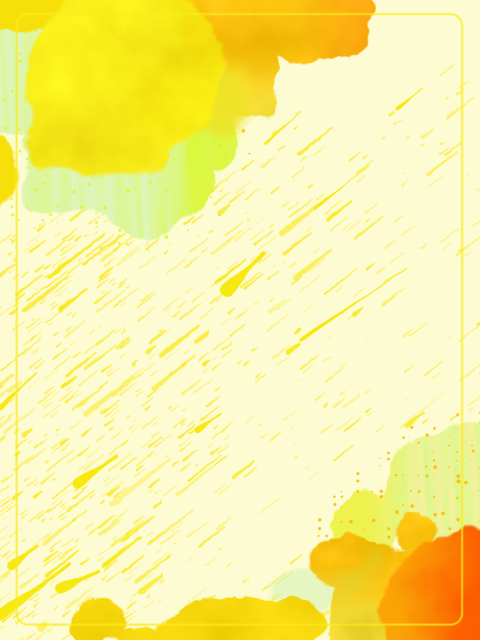
Write a Shadertoy shader that draws this background.

```glsl
// Yellow and orange watercolour washes in two corners, slanted paint flecks and a thin rounded frame.

vec3 hash3(vec2 cell) {
    vec3 h = fract(cell.xyx * vec3(0.1031, 0.1030, 0.0973));
    h += dot(h, h.yxz + 33.33);
    return fract((h.xxy + h.yzz) * h.zyx);
}

float noise(vec2 p) {
    vec2 i = floor(p), f = fract(p);
    f = f * f * (3.0 - 2.0 * f);
    return mix(mix(hash3(i).x, hash3(i + vec2(1, 0)).x, f.x),
               mix(hash3(i + vec2(0, 1)).x, hash3(i + 1.0).x, f.x), f.y);
}

float fbm(vec2 p) {
    float sum = 0.0, amp = 0.5;
    for (int i = 0; i < 5; i++) {
        sum += amp * noise(p);
        p = p * 2.03 + 17.1;
        amp *= 0.5;
    }
    return sum;
}

float ellipse(vec2 p, vec2 c, vec2 r) {
    return (length((p - c) / r) - 1.0) * min(r.x, r.y);
}

float box(vec2 p, vec2 c, vec2 halfSize, float radius) {
    vec2 q = abs(p - c) - halfSize + radius;
    return length(max(q, 0.0)) + min(max(q.x, q.y), 0.0) - radius;
}

// Capsule that narrows towards b
float drop(vec2 p, vec2 a, vec2 b, float r) {
    vec2 ab = b - a;
    float t = clamp(dot(p - a, ab) / dot(ab, ab), 0.0, 1.0);
    return length(p - a - ab * t) - r * mix(1.0, 0.3, smoothstep(0.0, 0.7, t));
}

float fill(float d, float soft) {
    float w = soft + 0.8 / iResolution.y;
    return 1.0 - smoothstep(-w, w, d);
}

// Chance of a fleck: dense at the lower left, sparse at the right
float fleckDensity(vec2 p) {
    float d = mix(0.5, 0.12, smoothstep(0.05, 0.6, p.x));
    d *= 1.0 - smoothstep(0.58, 0.68, p.y - 0.35 * p.x);
    return d * mix(1.0, 0.35, smoothstep(0.2, 0.35, p.x) * (1.0 - smoothstep(0.25, 0.36, p.y)));
}

void mainImage(out vec4 fragColor, in vec2 fragCoord) {
    vec2 p = fragCoord / iResolution.xy * vec2(0.75, 1.0);
    vec3 yellow = vec3(0.97, 0.91, 0.06), amber = vec3(0.98, 0.76, 0.05);
    vec3 mint = vec3(0.87, 0.96, 0.73), lime = vec3(0.86, 0.97, 0.25);
    vec3 col = vec3(0.992, 0.984, 0.825);

    // Ragged edges and pigment grain
    vec2 w = p + 0.035 * (vec2(fbm(p * 22.0), fbm(p * 22.0 + 50.0)) - 0.48);
    float grain = fbm(p * 14.0 + 9.0) - 0.48;

    // Slanted flecks in three sizes
    vec2 along = vec2(0.788, 0.616);
    vec2 q = vec2(dot(p, along), dot(p, vec2(-along.y, along.x)));
    for (int i = 0; i < 3; i++) {
        vec2 size = vec2(0.14, 0.017) * pow(0.58, float(i));
        vec2 g = q / size + 40.0 * float(i + 1);
        g.x += hash3(vec2(floor(g.y), 7.0)).x;
        vec3 h = hash3(floor(g));
        vec2 local = (fract(g) - 0.5) * size;
        float len = size.x * (0.05 + 0.36 * h.x * h.x);
        local.x -= (h.y - 0.5) * (0.86 * size.x - 2.0 * len);
        float r = size.y * (0.08 + 0.2 * h.y) * (1.0 - 0.5 * smoothstep(-len, len, local.x));
        float d = length(vec2(max(abs(local.x) - len, 0.0), local.y + 0.002 * (noise(p * 150.0) - 0.5))) - r;
        col = mix(col, yellow, fill(d, 0.0004) * step(h.z, fleckDensity(p)) * mix(0.35, 0.95, fract(h.z * 57.0)));
    }

    // Larger splashes
    vec4 ends[11] = vec4[11](
        vec4(0.354, 0.547, 0.411, 0.604), vec4(0.471, 0.469, 0.635, 0.581),
        vec4(0.122, 0.245, 0.182, 0.288), vec4(0.094, 0.081, 0.154, 0.107),
        vec4(0.309, 0.327, 0.346, 0.352), vec4(0.0, 0.362, 0.057, 0.419),
        vec4(0.492, 0.674, 0.576, 0.741), vec4(0.622, 0.831, 0.659, 0.861),
        vec4(0.0, 0.04, 0.109, 0.118), vec4(0.414, 0.776, 0.471, 0.827),
        vec4(0.018, 0.117, 0.059, 0.148));
    float widths[11] = float[11](0.0105, 0.003, 0.008, 0.0085, 0.005, 0.004, 0.002, 0.003, 0.008, 0.002, 0.007);
    for (int i = 0; i < 11; i++)
        col = mix(col, yellow, fill(drop(mix(p, w, 0.15), ends[i].xy, ends[i].zw, widths[i]), 0.0));

    // Pale streaked wash, top left
    float streak = noise(vec2(p.x * 110.0 + p.y * 6.0, p.y * 5.0));
    float top = min(box(w, vec2(0.186, 0.85), vec2(0.147, 0.183), 0.03), ellipse(w, vec2(0.225, 0.68), vec2(0.06, 0.05)));
    top = min(top, box(w, vec2(0.31, 0.9), vec2(0.055, 0.165), 0.03));
    top = min(top, box(w, vec2(0.02, 0.88), vec2(0.05, 0.088), 0.02));
    vec3 wash = mix(mint, lime, clamp(smoothstep(0.22, 0.33, p.x) + 0.5 * streak - 0.15, 0.0, 1.0));
    col = mix(col, wash, fill(top, 0.001));

    // Pale streaked wash, bottom right
    float low = min(ellipse(w, vec2(0.73, 0.22), vec2(0.13, 0.115)), ellipse(w, vec2(0.573, 0.185), vec2(0.05, 0.05)));
    wash = mix(vec3(0.93, 0.95, 0.3), mix(vec3(0.97, 0.94, 0.62), vec3(0.86, 0.97, 0.55), streak), smoothstep(0.56, 0.66, p.x));
    col = mix(col, wash, fill(low, 0.001));
    col = mix(col, mint, 0.75 * fill(ellipse(w, vec2(0.475, 0.075), vec2(0.05, 0.036)), 0.006));

    // Spatter around the washes
    vec2 dotCell = p / 0.012;
    vec3 h = hash3(floor(dotCell) + 300.0);
    float speck = (length(fract(dotCell) - 0.3 - 0.4 * h.xy) - 0.25 * h.x) * 0.012;
    col = mix(col, mix(lime, amber, smoothstep(0.3, 0.42, p.x)), fill(speck, 0.0) * step(h.z, 0.3) * step(min(top, low), 0.025));

    // Amber and yellow paint, top left
    float d = min(box(w, vec2(0.433, 0.99), vec2(0.143, 0.078), 0.03), box(w, vec2(0.375, 0.89), vec2(0.055, 0.075), 0.02));
    col = mix(col, mix(mix(vec3(0.95, 0.86, 0.2), amber, smoothstep(0.82, 0.93, p.y)), vec3(0.96, 0.64, 0.04), smoothstep(0.44, 0.58, p.x)) + 0.15 * grain, fill(d, 0.001));
    col = mix(col, vec3(0.93, 0.89, 0.15), 0.85 * fill(box(w, vec2(0.3, 0.845), vec2(0.085, 0.055), 0.03), 0.012));
    d = min(ellipse(w, vec2(0.195, 0.89), vec2(0.15, 0.15)), box(w, vec2(0.155, 0.795), vec2(0.112, 0.06), 0.03));
    col = mix(col, yellow + vec3(0.1, 0.18, 0.1) * grain, 0.95 * fill(d, 0.004));
    d = min(ellipse(w, vec2(0.0, 1.0), vec2(0.1, 0.05)), ellipse(w, vec2(0.0, 0.735), vec2(0.03, 0.055)));
    col = mix(col, vec3(0.97, 0.88, 0.04), fill(d, 0.001));

    // Yellow mounds along the bottom
    d = min(ellipse(w, vec2(0.358, 0.0), vec2(0.115, 0.07)), ellipse(w, vec2(0.45, 0.02), vec2(0.06, 0.04)));
    d = min(d, min(ellipse(w, vec2(0.152, 0.03), vec2(0.039, 0.037)), ellipse(w, vec2(0.21, 0.0), vec2(0.05, 0.012))));
    col = mix(col, vec3(0.96, 0.84, 0.04) + 0.12 * grain, fill(d, 0.0005));

    // Amber and orange paint, bottom right
    d = min(ellipse(w, vec2(0.56, 0.115), vec2(0.075, 0.05)), ellipse(w, vec2(0.651, 0.17), vec2(0.035, 0.027)));
    d = min(d, box(w, vec2(0.64, 0.055), vec2(0.125, 0.09), 0.03));
    col = mix(col, mix(vec3(0.96, 0.86, 0.2), amber, smoothstep(0.02, 0.11, p.y + 0.25 * grain)) + 0.2 * grain, fill(d, 0.001));
    d = ellipse(w, vec2(0.75, 0.045), vec2(0.155, 0.125));
    col = mix(col, mix(vec3(0.98, 0.64, 0.02), vec3(0.99, 0.36, 0.0), smoothstep(0.62, 0.76, p.x + 0.1 * grain)), fill(d, 0.002));

    // Frame
    d = abs(box(p, vec2(0.374, 0.501), vec2(0.348, 0.477), 0.018)) - 0.0016;
    col = mix(col, vec3(0.98, 0.92, 0.12), 0.75 * fill(d, 0.0004));
    fragColor = vec4(clamp(col, 0.0, 1.0), 1.0);
}
```
